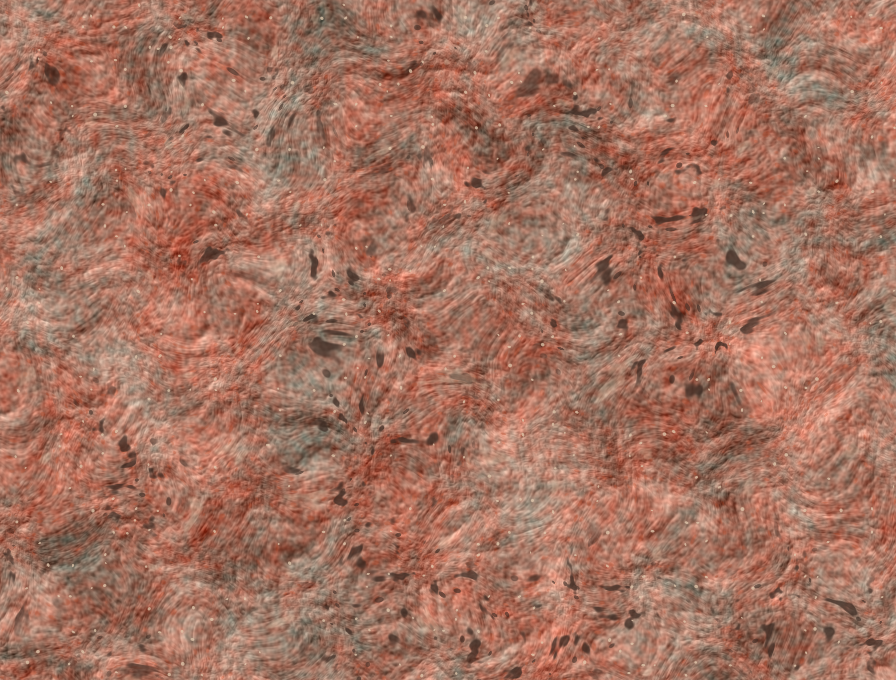
This texture is drawn by a Shadertoy shader. Its source:

```glsl
// Weathered red sandstone: lumpy lit relief, mottled stains, dark pits and pale grit.

#define BASE_COLOR  vec3(0.650, 0.452, 0.380)
#define TONE_AXIS   vec3(0.100, 0.094, 0.089)   // dark to light
#define RED_AXIS    vec3(0.032, -0.025, -0.030) // grey to red
#define PIT_COLOR   vec3(0.23, 0.16, 0.13)
#define GRIT_COLOR  vec3(0.89, 0.79, 0.68)
#define RUST_COLOR  vec3(0.72, 0.36, 0.25)
#define LIGHT_DIR   vec2(-0.50, 0.86)
#define RELIEF      0.60
#define LUMP_FREQ   16.0
#define GRIT_FREQ   62.0

vec2 hash2(vec2 p) {
    vec3 q = fract(p.xyx * vec3(0.1031, 0.1030, 0.0973));
    q += dot(q, q.yzx + 33.33);
    return fract((q.xx + q.yz) * q.zy);
}

float cornerSlope(vec2 cell, vec2 offset) {
    float angle = 6.2832 * hash2(cell).x;
    return dot(vec2(cos(angle), sin(angle)), offset);
}

// Gradient noise scaled to roughly unit deviation
float noise(vec2 p) {
    vec2 i = floor(p), f = fract(p), e = vec2(1.0, 0.0);
    vec2 u = f * f * f * (f * (f * 6.0 - 15.0) + 10.0);
    float low  = mix(cornerSlope(i, f), cornerSlope(i + e.xy, f - e.xy), u.x);
    float high = mix(cornerSlope(i + e.yx, f - e.yx), cornerSlope(i + e.xx, f - e.xx), u.x);
    return 4.4 * mix(low, high, u.y);
}

// Rounded lumps parted by sharp creases, each octave equally steep
float height(vec2 p) {
    mat2 turn = mat2(0.80, 0.60, -0.60, 0.80);
    float sum = 0.0, freq = LUMP_FREQ;
    for (int i = 0; i < 4; i++) {
        p = turn * p + 3.7;
        float n = noise(p * freq);
        sum += sqrt(n * n + 0.02) / freq;
        freq *= 2.07;
    }
    return sum * 0.23;
}

// Coverage of sparse irregular grains, one at most in each cell
float grains(vec2 p, float freq, float share, float radius, float seed) {
    vec2 cell = floor(p * freq);
    vec2 pick = hash2(cell + seed);
    vec2 size = hash2(cell + seed + 57.0);
    vec2 d = fract(p * freq) - mix(vec2(0.3), vec2(0.7), hash2(cell + seed + 113.0));
    float angle = 6.2832 * pick.y;
    d = mat2(cos(angle), sin(angle), -sin(angle), cos(angle)) * d;
    d.y *= 1.0 + 0.7 * size.y;
    float soft = 0.7 * freq / iResolution.y;
    float r = radius * (0.6 + 0.6 * size.x);
    return step(pick.x, share) * (1.0 - smoothstep(r - soft, r + soft, length(d)));
}

void mainImage(out vec4 fragColor, in vec2 fragCoord) {
    vec2 p = fragCoord / iResolution.y;
    vec2 centered = p - 0.5 * vec2(iResolution.x / iResolution.y, 1.0);
    vec2 warp = vec2(noise(p * 9.0 + 11.0), noise(p * 9.0 + 47.0));
    vec2 q = p + 0.012 * warp;

    // Relief lit from the upper left
    float stepSize = 0.0026;
    float slope = (height(q) - height(q + stepSize * LIGHT_DIR)) / stepSize;

    // Broad stains, pale blotches and fine grain
    float stain = 0.8 * noise(q * 3.3 + 5.0) + 0.6 * noise(q * 7.1 + 23.0);
    float blotch = noise(q * 14.0 + 71.0);
    float grain = 0.7 * noise(p * 95.0 + 9.0) + 0.7 * noise(p * 170.0 + 31.0);
    float core = exp(-5.0 * dot(centered, centered));
    float greyPatch = smoothstep(0.5, 1.7, noise(q * 8.0 + 137.0) + 0.3 * noise(q * 30.0));

    float tone = RELIEF * slope + 0.36 * stain + 0.36 * blotch + 0.38 * grain;
    tone += 0.22 - 0.45 * core - 0.45 * greyPatch;
    float red = 0.55 * noise(q * 5.5 + 83.0) + 0.5 * noise(q * 24.0 + 61.0);
    red += 0.55 * noise(p * 75.0 + 19.0) + 0.12 - 0.9 * greyPatch;

    vec3 color = BASE_COLOR + tone * TONE_AXIS + red * RED_AXIS;

    // Rust grains gather where the stone is reddest
    float rust = grains(q, 74.0, 0.35, 0.27, 211.0) * smoothstep(-0.4, 1.0, red);
    color = mix(color, RUST_COLOR + 0.5 * tone * TONE_AXIS, 0.55 * rust);

    // Pits cluster near the middle and in the darker stains
    float pitZone = smoothstep(-0.3, 1.3, noise(p * 4.5 + 301.0) + 0.9 * core - 0.3 * stain);
    float pitShape = noise(q * 30.0 + 401.0) + 0.45 * noise(q * 80.0 + 17.0);
    float pit = pitZone * smoothstep(1.25, 2.1, pitShape);
    pit = max(pit, 0.8 * pitZone * grains(q, 46.0, 0.13, 0.19, 503.0));
    color = mix(color, PIT_COLOR, 0.75 * pit);

    // Pale crusts and bright grit
    float crust = smoothstep(1.9, 2.5, noise(q * 17.0 + 607.0) + 0.4 * noise(q * 60.0));
    color = mix(color, GRIT_COLOR, 0.30 * crust);
    float grit = grains(p, GRIT_FREQ, 0.09, 0.15, 701.0);
    color = mix(color, GRIT_COLOR, 0.75 * grit);

    fragColor = vec4(clamp(color, 0.0, 1.0), 1.0);
}
```
